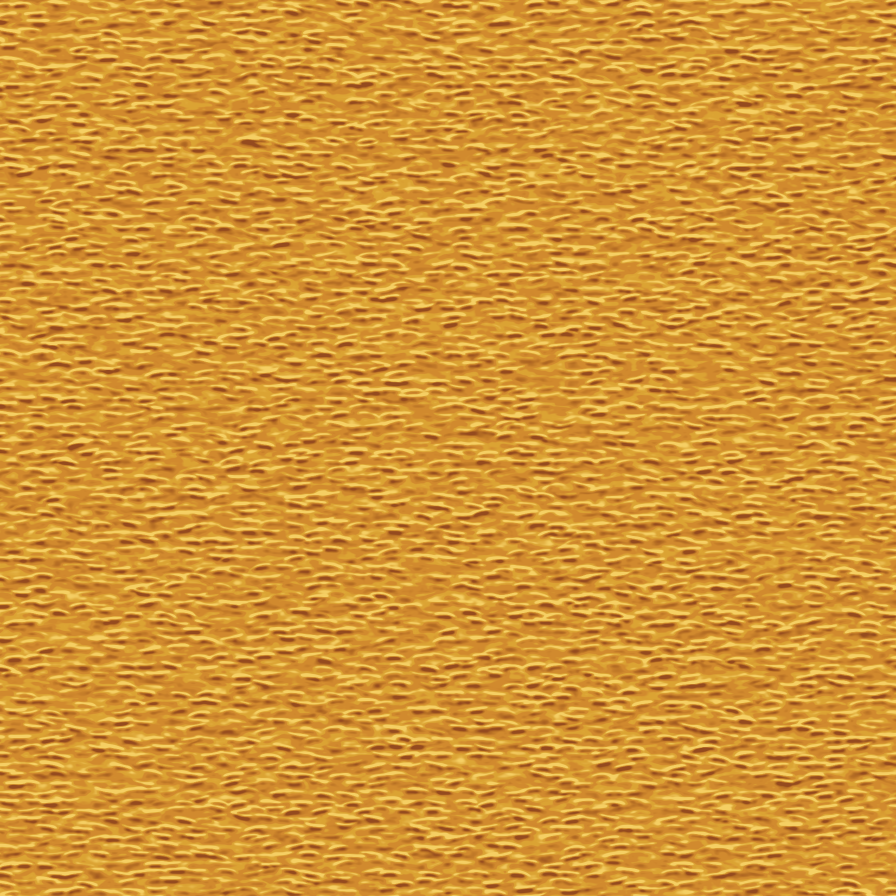
A Shadertoy shader for this texture:

```glsl
// Golden woven relief: short jittered stitches, each a thin bright crest above
// a brown hollow, over fine horizontal grain. The summed tone is coloured by
// a ramp of six ochres.

float hash(vec2 p) {
    vec3 q = fract(p.xyx * 0.1031);
    q += dot(q, q.yzx + 33.33);
    return fract((q.x + q.y) * q.z);
}

// Smooth value noise from -1 to 1
float noise(vec2 p) {
    vec2 cell = floor(p), w = fract(p);
    w = w * w * (3.0 - 2.0 * w);
    float low = mix(hash(cell), hash(cell + vec2(1, 0)), w.x);
    float high = mix(hash(cell + vec2(0, 1)), hash(cell + vec2(1, 1)), w.x);
    return 2.0 * mix(low, high, w.y) - 1.0;
}

float bump(float x, float width) {
    return exp(-x * x / (2.0 * width * width));
}

// Sum of the stitches in the neighbouring cells of a brick grid
float stitches(vec2 p) {
    vec2 grid = p * vec2(42, 100);
    float tone = 0.0;
    for (int j = -1; j <= 1; j++) {
        float row = floor(grid.y) + float(j);
        float x = grid.x + 0.5 * mod(row, 2.0);
        for (int i = -1; i <= 1; i++) {
            vec2 cell = vec2(floor(x) + float(i), row);
            vec2 jitter = vec2(hash(cell + 3.0), hash(cell + 47.0)) - 0.5;
            vec2 d = vec2(x, grid.y) - cell - 0.5 - jitter * vec2(0.7, 0.6);

            // Tilt and bend, then fade at the ends
            d.y += (hash(cell + 91.0) - 0.5) * d.x;
            d.y += 1.6 * (hash(cell + 133.0) - 0.4) * d.x * d.x;
            float crestSpan = 1.0 - smoothstep(0.3, 0.65, abs(d.x));
            float hollowSpan = 1.0 - smoothstep(0.15, 0.5, abs(d.x));
            float depth = 0.2 + 0.9 * hash(cell + 171.0);
            tone += depth * 2.3 * crestSpan * bump(d.y - 0.27, 0.11);
            tone -= depth * 1.9 * hollowSpan * bump(d.y + 0.12, 0.18);
        }
    }
    return tone;
}

// Relief tone, about -2 in the hollows and 2 on the crests
float weaveTone(vec2 p) {
    // A vertical difference keeps the grain free of broad patches
    vec2 g = p * vec2(64, 180) + 5.0;
    float grain = 0.75 * (noise(g) - noise(g + vec2(0.0, 1.3)));
    float fine = 0.5 * noise(p * vec2(140, 256) + 41.0);
    return 1.15 * (stitches(p) + grain + fine) + 0.2;
}

vec3 ochreRamp(float tone) {
    vec3 color = vec3(0.58, 0.29, 0.12);
    color = mix(color, vec3(0.71, 0.43, 0.14), smoothstep(-2.1, -1.1, tone));
    color = mix(color, vec3(0.77, 0.49, 0.16), smoothstep(-1.2, -0.7, tone));
    color = mix(color, vec3(0.82, 0.54, 0.18), smoothstep(-0.8, -0.3, tone));
    color = mix(color, vec3(0.86, 0.64, 0.20), smoothstep(0.1, 0.6, tone));
    return mix(color, vec3(0.96, 0.81, 0.39), smoothstep(0.8, 1.8, tone));
}

void mainImage(out vec4 fragColor, in vec2 fragCoord) {
    // Four samples per pixel keep the thin crests smooth
    vec3 color = vec3(0.0);
    for (int i = 0; i < 4; i++) {
        vec2 offset = vec2(i % 2, i / 2) * 0.5 - 0.25;
        color += ochreRamp(weaveTone((fragCoord + offset) / iResolution.y));
    }
    fragColor = vec4(color / 4.0, 1.0);
}
```
